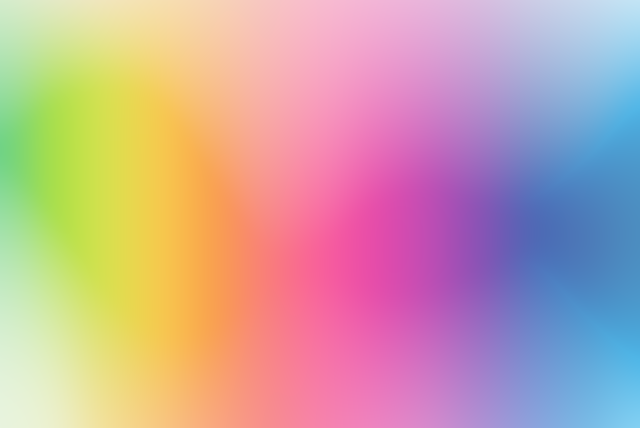
This background is drawn by a Shadertoy shader. Its source:

```glsl
// A soft rainbow backdrop: a vivid horizontal band that fades to pale tints.
// Spline colour ramps run left to right; each column blends from its vivid
// core towards the upper and lower tints, with a sky-blue rim at the right.

const int STOPS = 13;
const float CREASE = 0.035;     // softness of the core outline
const float EASE = 0.3;         // bend of the vertical fade
const float LEFT_EASE = 0.9;    // stronger bend at the lower left
const vec3 SKY = vec3(0.28, 0.70, 0.90);

// Saturated colours along the core
const vec3 VIVID[STOPS] = vec3[STOPS](
    vec3(0.41, 0.82, 0.50), vec3(0.65, 0.87, 0.29), vec3(0.84, 0.875, 0.30),
    vec3(0.96, 0.785, 0.30), vec3(0.975, 0.63, 0.31), vec3(0.975, 0.49, 0.47),
    vec3(0.97, 0.37, 0.60), vec3(0.90, 0.295, 0.66), vec3(0.75, 0.295, 0.70),
    vec3(0.53, 0.32, 0.705), vec3(0.31, 0.40, 0.705), vec3(0.295, 0.475, 0.72),
    vec3(0.295, 0.55, 0.75));

// Pale tints along the upper border
const vec3 UPPER[STOPS] = vec3[STOPS](
    vec3(0.83, 0.925, 0.80), vec3(0.89, 0.915, 0.77), vec3(0.945, 0.90, 0.73),
    vec3(0.965, 0.875, 0.69), vec3(0.97, 0.83, 0.71), vec3(0.97, 0.775, 0.76),
    vec3(0.97, 0.735, 0.81), vec3(0.95, 0.71, 0.84), vec3(0.91, 0.71, 0.86),
    vec3(0.85, 0.74, 0.875), vec3(0.80, 0.80, 0.90), vec3(0.78, 0.85, 0.93),
    vec3(0.76, 0.895, 0.96));

// Tints along the lower border
const vec3 LOWER[STOPS] = vec3[STOPS](
    vec3(0.91, 0.955, 0.87), vec3(0.925, 0.94, 0.80), vec3(0.95, 0.875, 0.60),
    vec3(0.97, 0.78, 0.51), vec3(0.975, 0.66, 0.50), vec3(0.97, 0.56, 0.56),
    vec3(0.965, 0.515, 0.67), vec3(0.93, 0.515, 0.75), vec3(0.84, 0.54, 0.80),
    vec3(0.69, 0.57, 0.83), vec3(0.55, 0.64, 0.865), vec3(0.48, 0.73, 0.90),
    vec3(0.51, 0.815, 0.95));

// Core outline: top height, bottom height, strength of the sky rim
const vec3 CORE[STOPS] = vec3[STOPS](
    vec3(0.67, 0.63, 0.0), vec3(0.76, 0.50, 0.0), vec3(0.80, 0.32, 0.0),
    vec3(0.756, 0.215, 0.0), vec3(0.58, 0.23, 0.0), vec3(0.42, 0.33, 0.0),
    vec3(0.43, 0.35, 0.0), vec3(0.52, 0.32, 0.0), vec3(0.56, 0.32, 0.0),
    vec3(0.53, 0.36, 0.0), vec3(0.54, 0.38, 0.1), vec3(0.63, 0.26, 0.5),
    vec3(0.75, 0.16, 1.0));

// Catmull-Rom spline through evenly spaced stops
vec3 ramp(vec3 stops[STOPS], float x) {
    float s = clamp(x, 0.0, 1.0) * float(STOPS - 1);
    int i = min(int(s), STOPS - 2);
    float t = s - float(i);
    vec3 a = stops[max(i - 1, 0)];
    vec3 b = stops[i];
    vec3 c = stops[i + 1];
    vec3 d = stops[min(i + 2, STOPS - 1)];
    return b + 0.5 * t * (c - a + t * (2.0 * a - 5.0 * b + 4.0 * c - d
         + t * (3.0 * (b - c) + d - a)));
}

// Zero inside the core, rising to one at the canvas border
float fade(float dist, float span, float ease) {
    float soft = 0.5 * (dist + sqrt(dist * dist + CREASE * CREASE));
    float t = clamp(soft / span, 0.0, 1.0);
    return t * (1.0 + ease * (1.0 - t));
}

void mainImage(out vec4 fragColor, in vec2 fragCoord) {
    vec2 uv = fragCoord / iResolution.xy;
    vec3 core = ramp(CORE, uv.x);

    // Vivid core with the sky-blue rim
    float middle = 0.5 * (core.x + core.y);
    float halfHeight = max(0.5 * (core.x - core.y), 0.01);
    float rim = min(abs(uv.y - middle) / halfHeight, 1.0);
    vec3 color = mix(ramp(VIVID, uv.x), SKY, clamp(core.z, 0.0, 1.0) * rim * rim);

    // Fades above and below the core
    float lowerEase = mix(LEFT_EASE, EASE, smoothstep(0.0, 0.25, uv.x));
    float above = fade(uv.y - core.x, 1.0 - core.x, EASE);
    float below = fade(core.y - uv.y, core.y, lowerEase);
    color = mix(color, ramp(UPPER, uv.x), above);
    color = mix(color, ramp(LOWER, uv.x), below);

    fragColor = vec4(color, 1.0);
}
```
